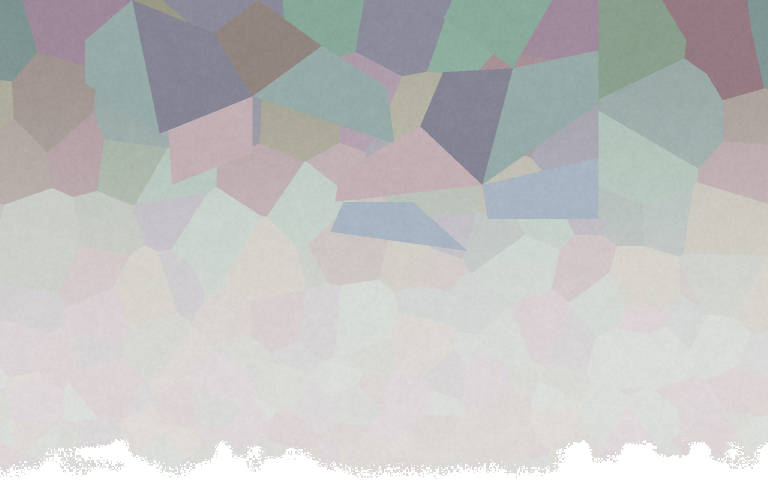
This background is drawn by a WebGL 1 fragment shader. Its source:

```glsl
precision highp float;
// Muted pastel facets on grained paper, shrinking and fading down into white speckle.
uniform vec2 u_resolution;

// Layout: x runs across the canvas, depth runs from 0 at the top to 1 at the bottom
const int ROWS = 12;
const float ASPECT = 1.59, TAU = 6.28319;
const float FIRST_ROW = 0.07, ROW_SPREAD = 1.15, ROW_SHRINK = 0.14;
const float TOP_COLUMNS = 9.52, COLUMN_GROWTH = 0.9, COLUMN_SHIFT = -0.14;
const float JITTER = 0.9, SIZE_VARIATION = 0.42;
const float SEAM_X = 0.779, SEAM_END = 0.452;

// Colour
const vec3 PAPER = vec3(0.925, 0.91, 0.905);
const vec3 TEAL = vec3(0.49, 0.58, 0.57);
const vec3 MINT = vec3(0.54, 0.67, 0.61);
const vec3 SAGE = vec3(0.52, 0.60, 0.53);
const vec3 OLIVE = vec3(0.60, 0.60, 0.52);
const vec3 ROSE = vec3(0.58, 0.48, 0.51);
const vec3 MAUVE = vec3(0.61, 0.53, 0.60);
const vec3 BROWN = vec3(0.57, 0.52, 0.50);
const vec3 SLATE = vec3(0.52, 0.52, 0.58);
const vec3 PALE_TEAL = vec3(0.59, 0.67, 0.66);
const vec3 PALE_PINK = vec3(0.76, 0.69, 0.71);
const vec3 PALE_BLUE = vec3(0.66, 0.71, 0.76);
const float WARM_CENTRE = 0.09, WARM_PERIOD = 0.21;
const float SLATE_CENTRE = 0.25, SLATE_PERIOD = 0.31;
const float FADE_DEPTH = 0.40, FADE_MAX = 0.84, SHADE_VARIATION = 0.05;

// Paper grain and speckle
const float GRAIN_SCALE = 330.0, GRAIN_AMOUNT = 0.032;
const float SPECKLE_SCALE = 512.0, SPECKLE_EDGE = 0.987, SPECKLE_RISE = 0.11;

vec2 hash2(vec2 p) {
  vec3 q = fract(p.xyx * vec3(0.1031, 0.1030, 0.0973));
  q += dot(q, q.yzx + 33.33);
  return fract((q.xx + q.yz) * q.zy);
}

float noise(vec2 p) {
  vec2 i = floor(p), f = fract(p);
  f = f * f * (3.0 - 2.0 * f);
  float low = mix(hash2(i).x, hash2(i + vec2(1.0, 0.0)).x, f.x);
  float high = mix(hash2(i + vec2(0.0, 1.0)).x, hash2(i + 1.0).x, f.x);
  return mix(low, high, f.y);
}

vec3 choose(vec3 a, vec3 b, vec3 c, vec3 d, float t) {
  return t < 0.5 ? (t < 0.25 ? a : b) : (t < 0.75 ? c : d);
}

// Hue follows waves along x near the top and mixes freely below
vec3 facetColor(vec2 site, vec2 id, float depth) {
  vec2 pick = hash2(id + 71.0);
  float order = 1.0 - smoothstep(0.12, 0.35, site.y);
  float warmth = order * cos(TAU * (site.x - WARM_CENTRE) / WARM_PERIOD) + pick.x - 0.5;
  float slateWave = 0.5 + 0.5 * cos(TAU * (site.x - SLATE_CENTRE) / SLATE_PERIOD);
  float coolWave = 0.5 - 0.5 * cos(TAU * site.x);
  vec2 kind = mix(pick.yy, vec2(slateWave, coolWave), 0.8 * order);
  vec3 tint = warmth > 0.0 ? choose(MAUVE, ROSE, BROWN, SLATE, kind.x)
                           : choose(TEAL, SAGE, OLIVE, MINT, kind.y);
  tint += SHADE_VARIATION * (hash2(id + 137.0).x - 0.5);
  float d = mix(depth, site.y, 0.7) / FADE_DEPTH;
  return mix(tint, PAPER, FADE_MAX * (1.0 - exp(-d * d)));
}

// Positive on the inner side of an edge of a clockwise outline
float side(vec2 p, vec2 a, vec2 b) {
  return (b.x - a.x) * (p.y - a.y) - (b.y - a.y) * (p.x - a.x);
}

vec3 facet(vec3 under, vec3 tint, vec2 p, vec2 a, vec2 b, vec2 c, vec2 d) {
  float inner = min(min(side(p, a, b), side(p, b, c)), min(side(p, c, d), side(p, d, a)));
  return inner > 0.0 ? tint : under;
}

// Nearest weighted site over rows that grow denser with depth
vec3 mosaic(vec2 p) {
  float best = 9.0;
  vec2 bestSite = p, bestId = vec2(0.0);
  for (int r = 0; r < ROWS; r++) {
    float row = float(r), shrink = exp(-ROW_SHRINK * row);
    float rowDepth = FIRST_ROW + ROW_SPREAD * (1.0 - shrink);
    float columns = TOP_COLUMNS + COLUMN_GROWTH * row;
    for (int k = -2; k <= 2; k++) {
      vec2 id = vec2(floor(p.x * columns + 0.5) + float(k), row);
      vec2 offset = JITTER * (hash2(id + 19.0) - 0.5);
      vec2 site = vec2((id.x + COLUMN_SHIFT + offset.x) / columns,
                       rowDepth + ROW_SPREAD * ROW_SHRINK * shrink * offset.y);
      vec2 delta = (site - p) / vec2(1.0, ASPECT);
      float cost = dot(delta, delta) - SIZE_VARIATION * hash2(id + 43.0).x / (columns * columns);
      // A straight vertical seam splits the upper facets
      if (p.y < SEAM_END && (site.x - SEAM_X) * (p.x - SEAM_X) < 0.0) cost += 1.0;
      if (cost < best) { best = cost; bestSite = site; bestId = id; }
    }
  }
  return facetColor(bestSite, bestId, p.y);
}

// The few large facets that anchor the composition
vec3 anchors(vec3 c, vec2 p) {
  vec2 crown = vec2(0.172, 0.0), foot = vec2(0.208, 0.276), notch = vec2(0.279, 0.068);
  vec2 peak = vec2(0.329, 0.199), ridge = vec2(0.419, 0.095), hub = vec2(0.668, 0.141);
  vec2 tip = vec2(0.628, 0.382), shoulder = vec2(0.547, 0.261);
  c = facet(c, SLATE, p, crown, notch, peak, foot);
  c = facet(c, PALE_TEAL, p, crown, foot, vec2(0.111, 0.172), vec2(0.111, 0.083));
  c = facet(c, BROWN, p, vec2(0.336, 0.0), ridge, peak, notch);
  c = facet(c, PALE_TEAL, p, ridge, vec2(0.503, 0.178), vec2(0.514, 0.297), peak);
  c = facet(c, PALE_PINK, p, vec2(0.219, 0.27), peak, vec2(0.329, 0.315), vec2(0.224, 0.382));
  c = facet(c, MINT, p, vec2(0.592, 0.0), vec2(0.719, 0.0), hub, vec2(0.577, 0.037));
  c = facet(c, SLATE, p, vec2(0.577, 0.149), hub, tip, shoulder);
  c = facet(c, PALE_TEAL, p, hub, vec2(SEAM_X, 0.104), vec2(SEAM_X, 0.214), tip);
  c = facet(c, PALE_PINK, p, shoulder, tip, vec2(0.436, 0.417), vec2(0.443, 0.357));
  c = facet(c, PALE_BLUE, p, tip, vec2(SEAM_X, 0.326), vec2(SEAM_X, SEAM_END), vec2(0.635, SEAM_END));
  c = facet(c, PALE_BLUE, p, vec2(0.447, 0.417), vec2(0.538, 0.417), vec2(0.609, 0.519), vec2(0.43, 0.479));
  return facet(c, ROSE, p, vec2(0.862, 0.0), vec2(0.97, 0.0), vec2(0.995, 0.183), vec2(0.941, 0.207));
}

void main() {
  vec2 uv = gl_FragCoord.xy / u_resolution, sheet = uv / vec2(1.0, ASPECT);
  // Four samples smooth the facet edges
  vec3 color = vec3(0.0);
  for (int s = 0; s < 4; s++) {
    vec2 shift = vec2(mod(float(s), 2.0), floor(float(s) / 2.0)) * 0.5 - 0.25;
    vec2 p = vec2(0.0, 1.0) + vec2(1.0, -1.0) * (uv + shift / u_resolution);
    color += 0.25 * anchors(mosaic(p), p);
  }
  // Fine and coarse paper grain
  float grain = 0.7 * noise(sheet * GRAIN_SCALE) + 0.3 * noise(sheet * GRAIN_SCALE * 0.25);
  color += GRAIN_AMOUNT * (grain - 0.5);
  // White speckle gathers in clumps along the bottom
  float clump = noise(vec2(uv.x * 13.0, 5.0)) * noise(sheet * 45.0 + 8.0) * smoothstep(0.15, 0.07, uv.y);
  float cover = smoothstep(-0.045, 0.012, 1.0 - uv.y - SPECKLE_EDGE + SPECKLE_RISE * clump);
  float dots = hash2(floor(sheet * SPECKLE_SCALE)).x;
  color = mix(color, vec3(1.0), smoothstep(-0.08, 0.08, 1.2 * cover * cover - 0.1 - dots));
  gl_FragColor = vec4(color, 1.0);
}
```
